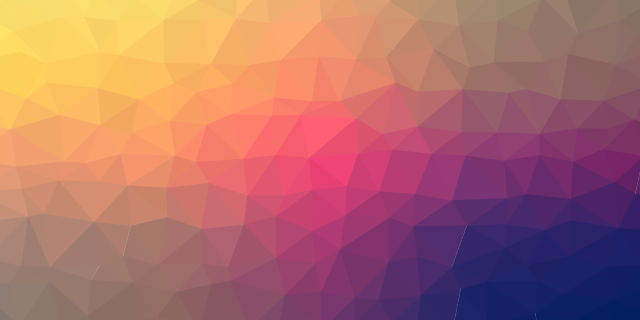
Reproduce this background procedurally as a Shadertoy shader.

```glsl
// Low-poly mesh of flat triangles over a yellow, pink, brown and navy gradient.

#define CELL vec2(0.1156, 0.1035)   // mesh spacing, in canvas heights
#define ORIGIN vec2(0.052, 0.094)   // position of one lattice node
#define JITTER 0.31                 // vertex displacement, in cells
#define SHADE 0.055                 // brightness variation between facets
#define SEAM_CHANCE 0.04            // share of cells with a pale seam
#define SEAM_WIDTH 0.0011
#define SEAM_ALPHA 0.32

vec2 hash2(vec2 p) {
    vec3 q = fract(p.xyx * vec3(0.1031, 0.1030, 0.0973));
    q += dot(q, q.yzx + 33.33);
    return fract((q.xx + q.yz) * q.zy);
}

// Five evenly spaced colour stops
vec3 ramp(float x, vec3 a, vec3 b, vec3 c, vec3 d, vec3 e) {
    float t = clamp(x, 0.0, 1.0) * 4.0;
    vec3 col = mix(a, b, min(t, 1.0));
    col = mix(col, c, clamp(t - 1.0, 0.0, 1.0));
    col = mix(col, d, clamp(t - 2.0, 0.0, 1.0));
    return mix(col, e, clamp(t - 3.0, 0.0, 1.0));
}

// Gradient mesh: horizontal ramps blended from bottom to top
vec3 gradient(vec2 uv) {
    vec3 bottom = ramp(uv.x, vec3(0.52, 0.47, 0.44), vec3(0.56, 0.42, 0.37),
        vec3(0.45, 0.22, 0.42), vec3(0.07, 0.13, 0.40), vec3(0.00, 0.12, 0.36));
    vec3 low = ramp(uv.x, vec3(0.66, 0.52, 0.46), vec3(0.65, 0.47, 0.43),
        vec3(0.69, 0.23, 0.45), vec3(0.20, 0.15, 0.42), vec3(0.12, 0.12, 0.41));
    vec3 middle = ramp(uv.x, vec3(0.95, 0.62, 0.46), vec3(0.96, 0.57, 0.41),
        vec3(1.00, 0.27, 0.46), vec3(0.56, 0.22, 0.46), vec3(0.46, 0.13, 0.39));
    vec3 high = ramp(uv.x, vec3(1.00, 0.83, 0.35), vec3(1.00, 0.74, 0.37),
        vec3(0.98, 0.54, 0.42), vec3(0.61, 0.45, 0.41), vec3(0.53, 0.37, 0.38));
    vec3 top = ramp(uv.x, vec3(1.00, 0.90, 0.45), vec3(0.98, 0.86, 0.42),
        vec3(0.96, 0.66, 0.46), vec3(0.63, 0.54, 0.44), vec3(0.53, 0.45, 0.40));
    return ramp(uv.y, bottom, low, middle, high, top);
}

vec2 meshVertex(vec2 node) {
    return ORIGIN + CELL * (node + JITTER * (2.0 * hash2(node + 57.0) - 1.0));
}

// Signed distance to the line a-b, positive on its left
float edgeDistance(vec2 p, vec2 a, vec2 b) {
    vec2 e = b - a, q = p - a;
    return (e.x * q.y - e.y * q.x) / length(e);
}

float segmentDistance(vec2 p, vec2 a, vec2 b) {
    vec2 e = b - a, q = p - a;
    return length(q - e * clamp(dot(q, e) / dot(e, e), 0.0, 1.0));
}

// Adds one flat facet, weighted by its pixel coverage
void addFacet(inout vec4 sum, vec2 p, vec2 a, vec2 b, vec2 c, float tone) {
    float inside = min(edgeDistance(p, a, b),
                   min(edgeDistance(p, b, c), edgeDistance(p, c, a)));
    float coverage = clamp(0.5 + inside * iResolution.y, 0.0, 1.0);
    if (coverage > 0.0) {
        vec2 center = (a + b + c) / 3.0;
        center.x *= iResolution.y / iResolution.x;
        vec3 col = gradient(center) * (1.0 + SHADE * (tone - 0.5));
        sum += vec4(col, 1.0) * coverage;
    }
}

void mainImage(out vec4 fragColor, in vec2 fragCoord) {
    vec2 p = fragCoord / iResolution.y;
    float pixel = 1.0 / iResolution.y;
    vec2 home = floor((p - ORIGIN) / CELL);
    vec4 sum = vec4(0.0);
    float seam = 0.0;

    for (int j = -1; j <= 1; j++)
    for (int i = -1; i <= 1; i++) {
        vec2 node = home + vec2(i, j);
        vec2 a = meshVertex(node);
        vec2 b = meshVertex(node + vec2(1, 0));
        vec2 c = meshVertex(node + vec2(1, 1));
        vec2 d = meshVertex(node + vec2(0, 1));
        vec2 tone = hash2(node + 131.0);

        // Split each cell along its shorter diagonal
        if (distance(a, c) < distance(b, d)) {
            addFacet(sum, p, a, b, c, tone.x);
            addFacet(sum, p, a, c, d, tone.y);
        } else {
            addFacet(sum, p, a, b, d, tone.x);
            addFacet(sum, p, b, c, d, tone.y);
        }

        // Occasional hairline along a cell side
        if (hash2(node + 211.0).x < SEAM_CHANCE) {
            float dist = segmentDistance(p, a, d) - 0.5 * SEAM_WIDTH;
            seam = max(seam, clamp(0.5 - dist / pixel, 0.0, 1.0));
        }
    }

    vec3 col = sum.rgb / max(sum.a, 0.001);
    fragColor = vec4(mix(col, vec3(1.0, 0.85, 0.8), seam * SEAM_ALPHA), 1.0);
}
```
